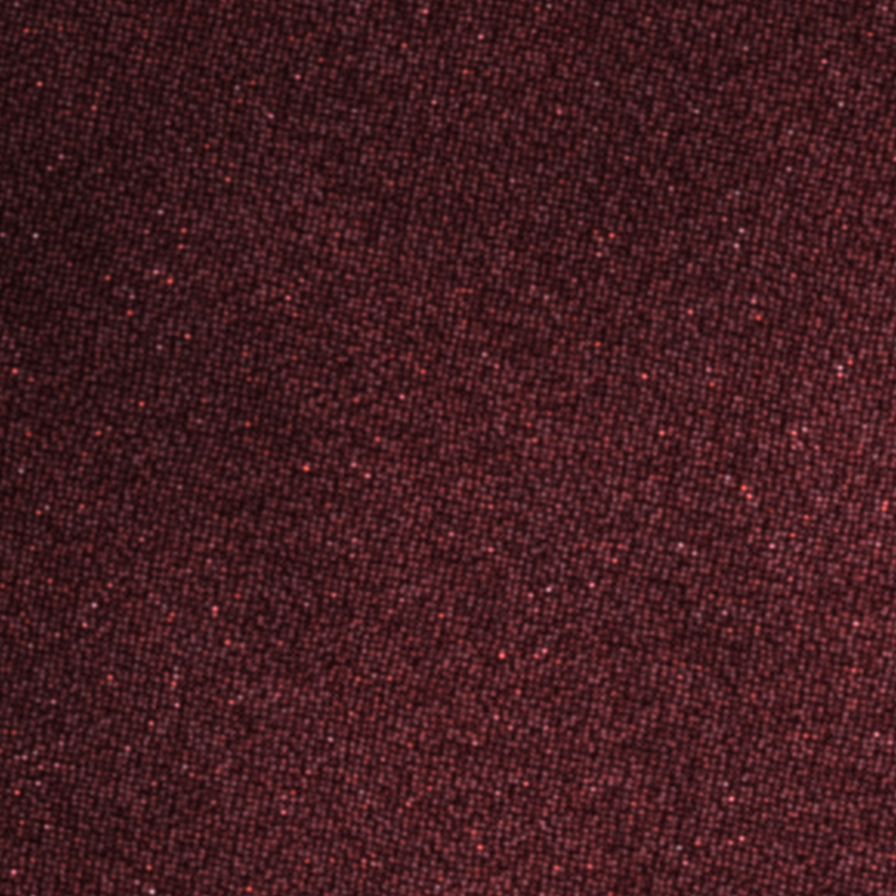
A Shadertoy shader for this texture:

```glsl
// Dark maroon knitted cloth with scattered glitter threads.
// Soft stitches sit on a tilted, slightly warped grid; each one has its own
// brightness and hue, and a few carry a small red, pink or pale glint.

const float TILT = 0.20;                       // clockwise turn of the weave
const vec2  STITCHES = vec2(106.0, 122.0);     // stitches across and up the canvas
const vec2  STITCH_FALLOFF = vec2(6.2, 4.9);   // higher is narrower
const float JITTER = 0.36;                     // stitch displacement in cells
const float WARP = 0.9;                        // slow bending of the grid in cells
const vec2  STITCH_LEVEL = vec2(0.46, 1.20);   // dimmest and brightest stitch
const float GLINT_FALLOFF = 7.0;
const float GLINT_START = 0.925;               // hash level where glints begin
const float FIBRE_SCALE = 290.0;
const float FIBRE_AMOUNT = 0.32;
const vec2  LIGHT_RANGE = vec2(0.71, 1.13);    // upper left to lower right
const float CLOUD_AMOUNT = 0.34;

const vec3 GAP_COLOR   = vec3(0.130, 0.036, 0.046);
const vec3 MAUVE_YARN  = vec3(0.420, 0.228, 0.262);
const vec3 RED_YARN    = vec3(0.455, 0.185, 0.200);
const vec3 RED_GLINT   = vec3(0.72, 0.24, 0.20);
const vec3 PINK_GLINT  = vec3(0.66, 0.36, 0.41);
const vec3 PALE_GLINT  = vec3(0.58, 0.52, 0.56);

float hash(vec2 p) {
    return fract(sin(dot(p, vec2(127.1, 311.7))) * 43758.5453);
}

float noise(vec2 p) {
    vec2 i = floor(p);
    vec2 f = fract(p);
    f = f * f * (3.0 - 2.0 * f);
    return mix(mix(hash(i), hash(i + vec2(1, 0)), f.x),
               mix(hash(i + vec2(0, 1)), hash(i + vec2(1, 1)), f.x), f.y);
}

float clouds(vec2 p) {
    return 0.55 * noise(p) + 0.30 * noise(p * 2.1 + 7.3) + 0.15 * noise(p * 4.3 + 3.1);
}

vec3 glintColor(float pick) {
    vec3 tint = mix(RED_GLINT, PINK_GLINT, smoothstep(0.35, 0.60, pick));
    return mix(tint, PALE_GLINT, smoothstep(0.76, 0.90, pick));
}

void mainImage(out vec4 fragColor, in vec2 fragCoord) {
    vec2 uv = fragCoord / iResolution.y;

    // Tilted grid coordinates, one unit per stitch
    vec2 alongRow = vec2(cos(TILT), -sin(TILT));
    vec2 alongColumn = vec2(sin(TILT), cos(TILT));
    vec2 grid = vec2(dot(uv, alongRow), dot(uv, alongColumn)) * STITCHES;
    grid += WARP * (vec2(noise(uv * 9.0), noise(uv * 9.0 + 31.7)) - 0.5);
    vec2 home = floor(grid);

    // Blend the stitches and glints of the surrounding cells
    float cover = 0.0;
    float redness = 0.0;
    vec3 glitter = vec3(0.0);
    for (int y = -1; y <= 1; y++) {
        for (int x = -1; x <= 1; x++) {
            vec2 cell = home + vec2(x, y);
            vec2 shift = vec2(hash(cell + 11.3), hash(cell + 47.9)) - 0.5;
            vec2 d = grid - cell - 0.5 - JITTER * shift;
            float stitch = exp(-dot(d * d, STITCH_FALLOFF));
            float level = mix(STITCH_LEVEL.x, STITCH_LEVEL.y, hash(cell + 5.7));
            cover += stitch * level;
            redness += stitch * level * hash(cell + 83.1);

            float strength = smoothstep(GLINT_START, 1.0, hash(cell + 19.4));
            strength *= mix(0.25, 1.0, hash(cell + 61.2));
            float glint = exp(-GLINT_FALLOFF * dot(d, d));
            glitter += glint * strength * glintColor(hash(cell + 29.8));
        }
    }
    redness /= max(cover, 0.001);

    // Yarn colour, roughened by fine fibres
    float fibre = noise(uv * FIBRE_SCALE) - 0.5;
    float hueDrift = 0.5 * (clouds(uv * 5.0 + 13.0) - 0.5);
    vec3 yarn = mix(MAUVE_YARN, RED_YARN, clamp(redness + hueDrift, 0.0, 1.0));
    vec3 color = mix(GAP_COLOR, yarn, clamp(cover + FIBRE_AMOUNT * fibre, 0.0, 1.3));

    // Broad light: darkest at the upper left, with soft clouds
    float light = smoothstep(0.0, 0.9, 0.5 * (uv.x + 1.0 - uv.y));
    float shade = mix(LIGHT_RANGE.x, LIGHT_RANGE.y, light);
    shade += CLOUD_AMOUNT * (clouds(uv * 4.0) - 0.5);
    color *= shade;

    // Glitter gathers in loose patches
    color += glitter * mix(0.55, 1.25, clouds(uv * 7.0 + 21.0));
    fragColor = vec4(clamp(color, 0.0, 1.0), 1.0);
}
```
